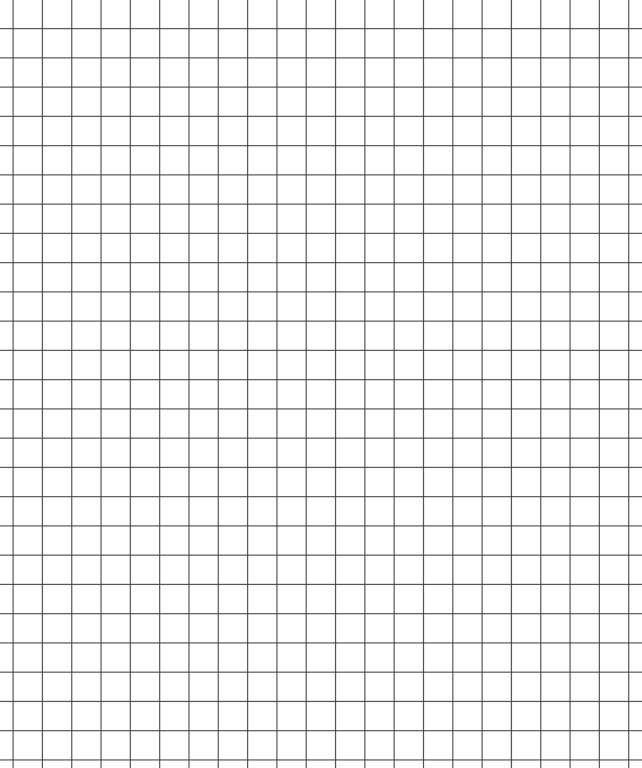
This pattern is drawn by a WebGL 2 fragment shader. Its source:

```glsl
#version 300 es
precision highp float;

uniform vec2 u_resolution;
out vec4 fragColor;

// Box-filtered coverage of a line, given the distance to its centre
vec2 lineCoverage(vec2 dist, float width, float footprint) {
    return clamp((0.5 * (width + footprint) - dist) / footprint,
                 0.0, min(1.0, width / footprint));
}

void main() {
    vec2 uv = gl_FragCoord.xy / u_resolution;

    // Square cells, with rulings on whole numbers
    vec2 cellSize = vec2(0.04566, 0.03809);
    vec2 cell = (uv - vec2(0.0204, 0.0105)) / cellSize;

    // Distance to the nearest vertical and horizontal ruling, in canvas heights
    vec2 aspect = vec2(u_resolution.x / u_resolution.y, 1.0);
    vec2 dist = abs(fract(cell + 0.5) - 0.5) * cellSize * aspect;

    // Thin rulings, slightly softened
    vec2 ink = lineCoverage(dist, 0.00137, 1.2 / u_resolution.y);
    float coverage = 1.0 - (1.0 - ink.x) * (1.0 - ink.y);

    vec3 paper = vec3(1.0);
    vec3 inkColor = vec3(0.24);
    fragColor = vec4(mix(paper, inkColor, coverage), 1.0);
}
```
